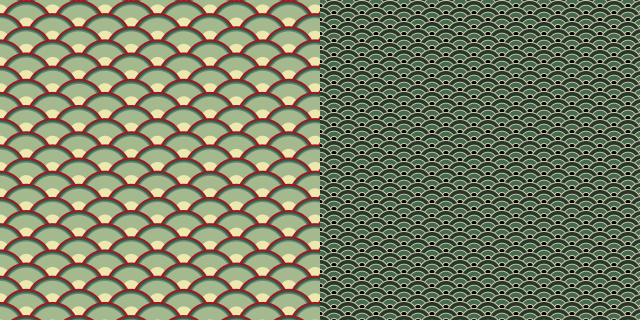
This pattern is drawn by a WebGL 2 fragment shader. Its source:

```glsl
#version 300 es
precision highp float;
// Two panels of overlapping wave scales: large pale ones on the left, small dark
// ones on the right. Each row of concentric discs is painted over the row above it,
// with rows a quarter period apart and every other row shifted by half a period.
uniform vec2 u_resolution;
out vec4 fragColor;

// Coverage of a disc of the given radius, softened over one pixel
float disc(float dist, float radius, float pixel) {
  return clamp((radius - dist) / pixel + 0.5, 0.0, 1.0);
}

// Pale scale: red rim, two teal bands, sage body, cream heart
vec3 paleScale(float d, float px) {
  vec3 color = vec3(0.64, 0.09, 0.11);
  color = mix(color, vec3(0.21, 0.36, 0.31), disc(d, 0.464, px));
  color = mix(color, vec3(0.39, 0.53, 0.44), disc(d, 0.430, px));
  color = mix(color, vec3(0.645, 0.73, 0.555), disc(d, 0.402, px));
  return mix(color, vec3(0.93, 0.91, 0.69), disc(d, 0.165, px));
}

// Dark scale: ivory outlines around forest, green and black discs
vec3 darkScale(float d, float px) {
  vec3 ivory = vec3(0.82, 0.80, 0.67);
  vec3 color = mix(ivory, vec3(0.15, 0.22, 0.16), disc(d, 0.465, px));
  color = mix(color, ivory, disc(d, 0.330, px));
  color = mix(color, vec3(0.27, 0.41, 0.31), disc(d, 0.298, px));
  color = mix(color, ivory, disc(d, 0.145, px));
  return mix(color, vec3(0.02, 0.02, 0.02), disc(d, 0.110, px));
}

// Paints the nearby rows from back to front; y runs down from the top edge
vec3 scales(vec2 position, float period, bool dark) {
  vec2 p = position / period;
  float px = 1.0 / (u_resolution.y * period);
  vec3 color = vec3(0.0);
  for (int i = -1; i <= 3; i++) {
    float row = floor(p.y * 4.0) + float(i);
    float shift = 0.5 * mod(row, 2.0);
    vec2 offset = vec2(fract(p.x + shift) - 0.5, p.y - row * 0.25);
    float d = length(offset);
    vec3 ink = dark ? darkScale(d, px) : paleScale(d, px);
    color = mix(color, ink, disc(d, 0.5, px));
  }
  return color;
}

void main() {
  vec2 p = gl_FragCoord.xy / u_resolution.y;
  p.y = 1.0 - p.y;
  float middle = 0.5 * u_resolution.x / u_resolution.y;

  vec3 pale = scales(p, 0.1641, false);
  vec3 dark = scales(p - vec2(middle, 0.0), 0.0875, true);
  float leftSide = disc(p.x, middle, 1.0 / u_resolution.y);
  fragColor = vec4(mix(dark, pale, leftSide), 1.0);
}
```
